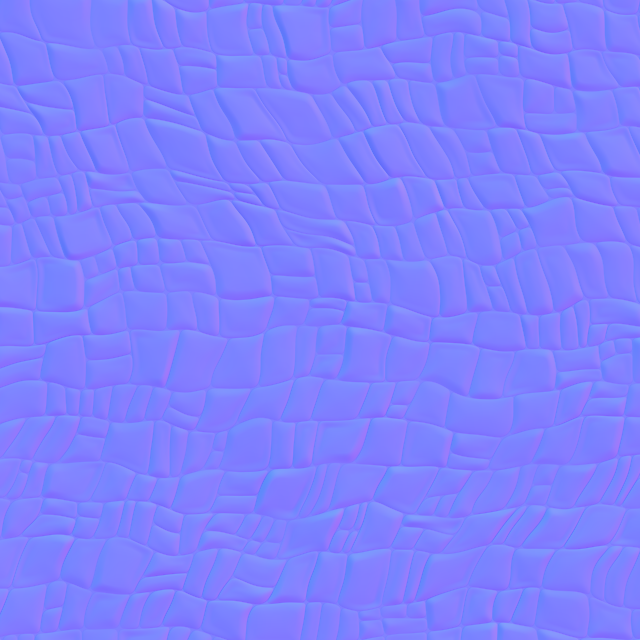
A WebGL 1 fragment shader for this texture map:

```glsl
precision highp float;
// Normal map of reptile leather: low, squarish scales in wavy, leaning rows.
// A warped grid of uneven rows and columns is cut at random into smaller
// scales; the slopes of the resulting relief become the colour.
uniform vec2 u_resolution;

const float SCALES = 15.0; // rows and columns across the canvas

vec2 hash2(vec2 p) {
  vec3 q = fract(vec3(p.xyx) * vec3(0.1031, 0.1030, 0.0973));
  q += dot(q, q.yzx + 33.33);
  return fract((q.xx + q.yz) * q.zy);
}

float cornerRamp(vec2 corner, vec2 offset) {
  float angle = 6.2832 * hash2(corner + 71.0).x;
  return dot(vec2(cos(angle), sin(angle)), offset);
}

float gradientNoise(vec2 p) {
  vec2 i = floor(p), f = p - i;
  vec2 u = f * f * f * (f * (f * 6.0 - 15.0) + 10.0);
  vec2 e = vec2(1.0, 0.0);
  float low = mix(cornerRamp(i, f), cornerRamp(i + e, f - e), u.x);
  float high = mix(cornerRamp(i + e.yx, f - e.yx), cornerRamp(i + 1.0, f - 1.0), u.x);
  return mix(low, high, u.y);
}

// Bends the grid: rows undulate, columns lean one way above and the other below
vec2 warp(vec2 uv) {
  vec2 bend = vec2(gradientNoise(uv * 3.0 + 5.0), gradientNoise(uv * vec2(3.2, 2.5) + 19.0));
  vec2 wobble = vec2(gradientNoise(uv * 13.0 + 40.0), gradientNoise(uv * 13.0 + 63.0));
  uv.x += 0.075 * cos(6.2832 * uv.y);
  return (uv + bend * vec2(0.045, 0.042) + wobble * vec2(0.014, 0.013)) * SCALES;
}

// Height of the line below a row
float rowLine(float row, float x) {
  float jitter = 0.3 * (hash2(vec2(row, 11.0)).x - 0.5);
  return row + jitter + 0.4 * gradientNoise(vec2(x * 0.5, row * 7.37));
}

// Position of the slightly tilted line left of a column, within one row
float columnLine(float column, float row, float y) {
  vec2 r = hash2(vec2(column, row) + 50.0) - 0.5;
  return column + 0.42 * r.x + 0.25 * r.y * (y - row - 0.5);
}

float relief(vec2 uv) {
  vec2 p = warp(uv);

  // Row and column of this point, and the sides of its box
  vec2 id = floor(p);
  id.y += step(rowLine(id.y + 1.0, p.x), p.y) - step(p.y, rowLine(id.y, p.x));
  id.x += step(columnLine(id.x + 1.0, id.y, p.y), p.x)
        - step(p.x, columnLine(id.x, id.y, p.y));
  vec2 low = vec2(columnLine(id.x, id.y, p.y), rowLine(id.y, p.x));
  vec2 high = vec2(columnLine(id.x + 1.0, id.y, p.y), rowLine(id.y + 1.0, p.x));

  // Cut some boxes once or twice, upright or level; a second cut crosses the first
  vec2 key = id;
  vec2 first = hash2(id * 5.0 + 300.0);
  for (int s = 0; s < 2; s++) {
    vec2 place = hash2(key * 3.0 + 170.0);
    float odds = s == 0 ? 0.42 : 0.14;
    if (hash2(key * 5.0 + 300.0).x > odds) continue;
    bool upright = (first.y < 0.6) == (s == 0);
    vec2 axis = upright ? vec2(1.0, 0.0) : vec2(0.0, 1.0);
    float slant = 0.3 * (place.y - 0.5) * dot(p - id - 0.5, axis.yx);
    float cut = mix(dot(low, axis), dot(high, axis), 0.38 + 0.24 * place.x) + slant;
    if (dot(p, axis) < cut) {
      high = mix(high, vec2(cut), axis);
      key += 31.0;
    } else {
      low = mix(low, vec2(cut), axis);
      key += 57.0;
    }
  }

  // Soft minimum of the distances to the sides rounds the corners
  vec4 sides = exp(-20.0 * vec4(p - low, high - p));
  float border = max(-log(dot(sides, vec4(1.0))) / 20.0, 0.0);

  // Groove shoulder, gentle dome, tilt of each scale and broad swelling
  float depth = 0.0065 + 0.009 * gradientNoise(uv * 9.0 + 87.0);
  float height = depth * (1.0 - exp(-border / 0.05));
  float inner = min(border, 0.5);
  height += 0.07 * inner * (1.0 - inner);
  vec2 tilt = (hash2(key * 7.0 + 200.0) - 0.5) * vec2(0.08, 0.06);
  height += dot(tilt, p - 0.5 * (low + high)) * smoothstep(0.0, 0.2, border);
  height += 0.045 * gradientNoise(uv * vec2(6.5, 5.0) + 31.0);
  return height + 0.0008 * gradientNoise(uv * 45.0);
}

void main() {
  vec2 uv = gl_FragCoord.xy / min(u_resolution.x, u_resolution.y);
  float e = 0.002;
  float here = relief(uv);
  vec2 slope = vec2(relief(uv + vec2(e, 0.0)), relief(uv + vec2(0.0, e))) - here;
  slope *= vec2(1.0, 0.9) / (e * SCALES);
  vec3 normal = normalize(vec3(vec2(0.0, 0.015) - slope, 1.0));
  gl_FragColor = vec4(0.5 + 0.5 * normal, 1.0);
}
```
